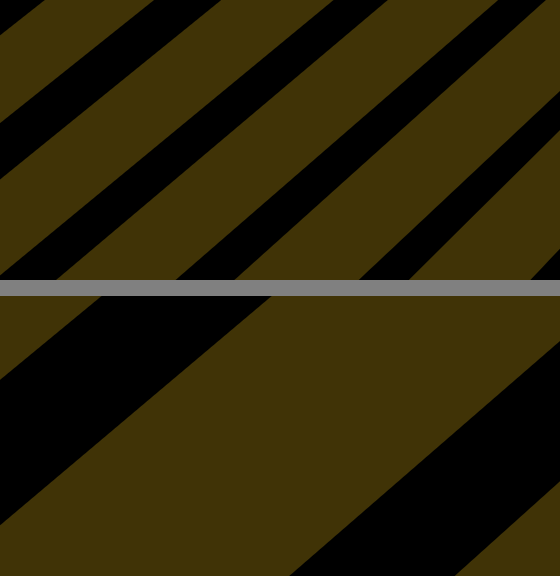
Top: the whole. Bottom: its middle third, enlarged.
Write a Shadertoy shader that draws this pattern.

```glsl
// Coverage of the lower-right side of one slanted edge, hinged on the falling diagonal.
float edgeCoverage(vec2 p, float index, float hinge) {
    // Edges turn steeper from left to right, with a faint drift in spacing.
    float angle = 0.668 + 0.0063 * index + 0.000122 * index * index * index;
    float offset = index - 3.5;
    hinge += 0.0073 * sin(1.0472 * (index - 1.0)) * exp(-0.15 * offset * offset);

    vec2 normal = vec2(sin(angle), -cos(angle));
    float side = dot(p - vec2(hinge, 1.0 - 0.5 * hinge), normal);
    return clamp(0.5 + side * iResolution.y, 0.0, 1.0);
}

void mainImage(out vec4 fragColor, in vec2 fragCoord) {
    vec2 p = fragCoord / iResolution.y;

    // Each band lies between a leading and a trailing edge; bands widen slowly.
    float bands = 0.0;
    for (int i = 0; i < 5; i++) {
        float k = float(i);
        bands += edgeCoverage(p, 2.0 * k, 0.099 + 0.3854 * k)
               - edgeCoverage(p, 2.0 * k + 1.0, 0.3385 + 0.3974 * k);
    }

    vec3 olive = vec3(0.25, 0.20, 0.025);
    fragColor = vec4(olive * clamp(bands, 0.0, 1.0), 1.0);
}
```
